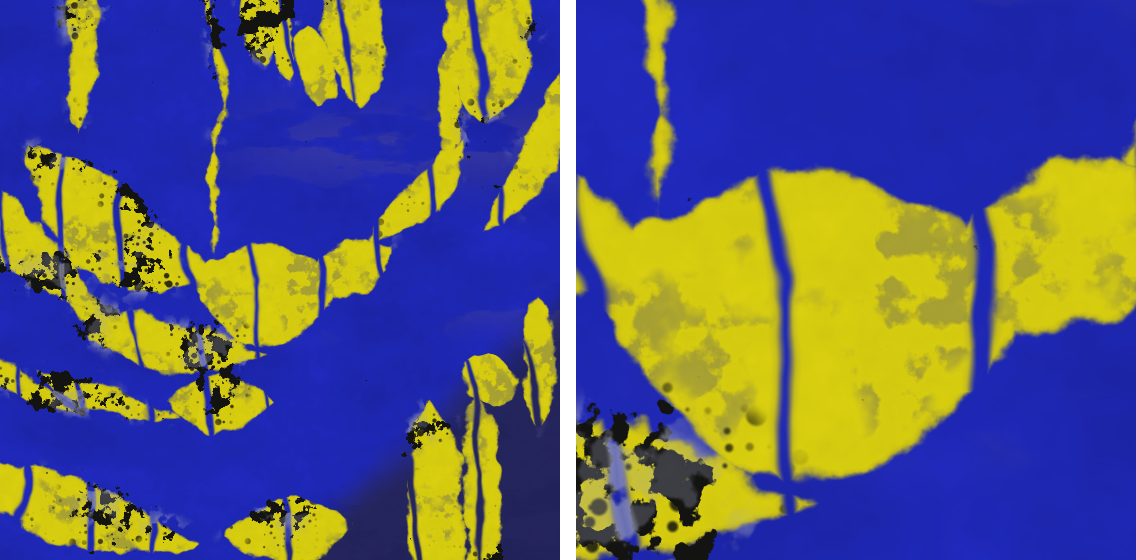
Left, the full canvas; right, a detail of the centre.
A Shadertoy shader for this texture:

```glsl
// Poured enamel: torn yellow arcs and columns on cobalt blue, with black spatter and glossy haze.

const vec3 BLUE = vec3(0.115, 0.150, 0.690);
const vec3 SHADOW_BLUE = vec3(0.130, 0.135, 0.350);
const vec3 HAZE = vec3(0.260, 0.250, 0.600);
const vec3 YELLOW = vec3(0.840, 0.800, 0.060);
const vec3 OLIVE = vec3(0.580, 0.560, 0.240);
const vec3 BLACK = vec3(0.075, 0.075, 0.065);
const vec3 PALE = vec3(0.620, 0.630, 0.730);
const vec2 BOWL_CENTRE = vec2(0.45, 0.95);
const float WARP = 0.055;
const float RAGGED = 0.022;
const float SOFTNESS = 0.0028;
const float VEIN_SPACING = 0.115;
const float VEIN_WIDTH = 0.0045;

// Arcs round the bowl: radius, angle from straight down, half angle, half width.
const vec4 ARCS[12] = vec4[12](
    vec4(0.45, -0.62, 0.48, 0.072), vec4(0.47, 0.05, 0.29, 0.095),
    vec4(0.46, 0.40, 0.20, 0.045), vec4(0.43, 0.82, 0.29, 0.036),
    vec4(0.56, -0.84, 0.34, 0.040), vec4(0.58, -0.28, 0.32, 0.040),
    vec4(0.67, -0.07, 0.14, 0.055), vec4(0.70, -0.36, 0.19, 0.025),
    vec4(0.74, -0.58, 0.15, 0.022), vec4(0.92, -0.37, 0.28, 0.050),
    vec4(0.91, 0.08, 0.13, 0.065), vec4(0.56, 1.15, 0.28, 0.036));

// Upright runs: x, bottom, top, half width.
const vec4 RUNS[12] = vec4[12](
    vec4(0.465, 0.88, 1.10, 0.026), vec4(0.505, 0.84, 1.10, 0.023),
    vec4(0.560, 0.81, 0.96, 0.034), vec4(0.630, 0.81, 1.15, 0.050),
    vec4(0.875, 0.79, 1.15, 0.070), vec4(0.810, 0.72, 0.92, 0.022),
    vec4(0.145, 0.76, 1.20, 0.026), vec4(0.775, -0.10, 0.28, 0.045),
    vec4(0.855, -0.10, 0.29, 0.034), vec4(0.965, 0.24, 0.47, 0.026),
    vec4(0.880, 0.27, 0.36, 0.042), vec4(0.385, 0.55, 1.10, 0.007));

float hash(vec2 p) {
    vec3 q = fract(vec3(p.xyx) * 0.1031);
    q += dot(q, q.yzx + 33.33);
    return fract((q.x + q.y) * q.z);
}

float noise(vec2 p) {
    vec2 i = floor(p), f = fract(p);
    f = f * f * (3.0 - 2.0 * f);
    return mix(mix(hash(i), hash(i + vec2(1, 0)), f.x),
               mix(hash(i + vec2(0, 1)), hash(i + vec2(1, 1)), f.x), f.y);
}

float fbm(vec2 p) {
    float sum = 0.0, amp = 0.5;
    for (int i = 0; i < 5; i++) {
        sum += amp * noise(p);
        p = mat2(1.6, 1.2, -1.2, 1.6) * p + 17.3;
        amp *= 0.5;
    }
    return sum / 0.97;
}

// Positive inside the yellow paint, roughly in canvas units.
float paintField(vec2 p) {
    vec2 d = p - BOWL_CENTRE;
    float radius = length(d), angle = atan(d.x, -d.y), field = -1.0;
    for (int i = 0; i < 12; i++) {
        vec4 a = ARCS[i];
        float t = (angle - a.y) / a.z;
        field = max(field, a.w * (1.0 - t * t) - abs(radius - a.x));
        vec4 r = RUNS[i];
        t = (2.0 * p.y - r.y - r.z) / (r.z - r.y);
        field = max(field, r.w * (1.0 - t * t * t * t) - abs(p.x - r.x));
    }
    return field;
}

// Distance to wandering, nearly upright cracks.
float veinDistance(vec2 p) {
    float x = p.x + 0.08 * (fbm(p * vec2(5.0, 4.0) + 8.0) - 0.5) + 0.12 * p.y;
    return abs(fract(x / VEIN_SPACING) - 0.5) * VEIN_SPACING;
}

// Round black droplets, a few per patch.
float droplets(vec2 p, float scale, float edge) {
    vec2 cell = floor(p * scale);
    float size = mix(0.07, 0.28, hash(cell + 5.0)) * step(0.78, hash(cell + 31.0));
    vec2 centre = 0.3 + 0.4 * vec2(hash(cell + 11.0), hash(cell + 23.0));
    float dist = length(fract(p * scale) - centre) - size;
    return smoothstep(edge * scale, -edge * scale, dist) * step(0.01, size);
}

void mainImage(out vec4 fragColor, in vec2 fragCoord) {
    vec2 p = fragCoord / iResolution.y;
    float edge = max(SOFTNESS, 1.0 / iResolution.y);
    vec2 bend = vec2(fbm(p * 6.0), fbm(p * 6.0 + 40.0)) - 0.5;
    vec2 q = p + WARP * bend;
    float grain = fbm(p * 75.0);

    // Blue ground, shaded lower right corner and rippled haze
    float shade = smoothstep(-0.04, 0.09, q.x - 0.6 - 1.09 * (q.y - 0.1));
    vec3 colour = BLUE * (0.90 + 0.20 * fbm(p * vec2(9.0, 14.0)));
    colour = mix(colour, SHADOW_BLUE, shade);
    float ripple = fbm(p * vec2(7.0, 17.0) + 3.0);
    float bands = exp(-pow((q.y - 0.74) / 0.07, 2.0)) + 0.7 * exp(-pow((q.y - 0.44) / 0.04, 2.0));
    bands = (bands + 0.6 * shade) * smoothstep(0.30, 0.60, p.x);
    float rim = smoothstep(0.025, 0.0, abs(ripple - 0.53));
    colour = mix(colour, HAZE * (1.0 - 0.35 * shade), bands * (0.55 * smoothstep(0.44, 0.58, ripple) + 0.2 * rim));

    // Yellow paint with ragged edges and blue cracks
    float field = paintField(q) + RAGGED * (fbm(p * 38.0) - 0.5);
    float crack = veinDistance(p) - VEIN_WIDTH * (0.4 + 1.2 * noise(p * 13.0));
    field = min(field, crack);
    float yellow = smoothstep(-edge, edge, field);
    float stain = smoothstep(0.48, 0.68, fbm(p * 19.0 + 6.0)) * smoothstep(0.42, 0.60, grain);
    vec3 paint = mix(YELLOW, OLIVE, 0.75 * stain + 0.4 * smoothstep(0.006, 0.0, field));
    colour = mix(colour, paint, yellow);

    // Black spatter, gathered in patches along the paint
    float patchy = smoothstep(0.48, 0.70, fbm(p * 8.0 + 21.0));
    float near = smoothstep(-0.025, 0.002, field) * (1.0 - 0.4 * smoothstep(0.02, 0.05, field));
    float spatter = smoothstep(0.0, 0.06, grain - 0.86 + 0.42 * patchy * near);
    float drops = max(droplets(p, 42.0, edge * 0.5), droplets(p + 0.37, 85.0, edge * 0.5));
    drops *= yellow * smoothstep(0.42, 0.60, fbm(p * 8.0 + 21.0));
    colour = mix(colour, BLACK, max(spatter, 0.85 * drops));

    // Pale smears inside the spatter
    float smear = smoothstep(0.56, 0.64, fbm(p * 28.0 + 60.0)) * patchy * near;
    colour = mix(colour, PALE, 0.75 * smear * (1.0 - 0.6 * yellow));

    fragColor = vec4(colour * (0.97 + 0.06 * grain), 1.0);
}
```
